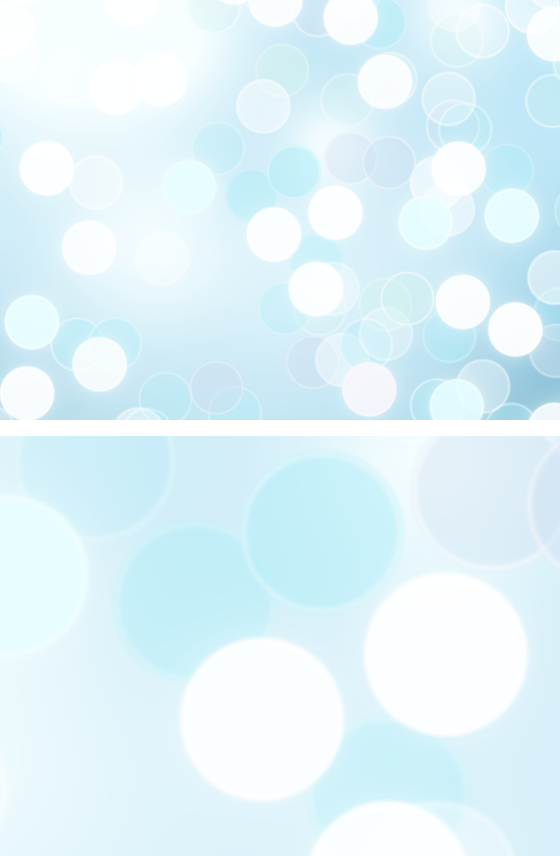
Top: the whole. Bottom: its middle third, enlarged.
A Shadertoy shader for this background:

```glsl
// Pale blue bokeh: equal-sized soft discs over a glowing sky gradient.
// Discs are scattered by jittered cells, first sheer rimmed ones, then solid
// near-white ones; broad gaussian glows and layered sines light the backdrop.

const float RADIUS = 0.065;        // disc radius, in canvas heights
const float SOFT_EDGE = 0.0032;    // blur of a disc outline
const float RIM_WIDTH = 0.0030;
const float RIM_STRENGTH = 0.50;
const float HALO_SIZE = 0.016;
const float HALO_STRENGTH = 0.30;
const float SHEER_CELL = 0.160;
const float SOLID_CELL = 0.172;
const float SOLID_CHANCE = 0.58;

const vec3 SKY = vec3(0.755, 0.900, 0.960);
const vec3 DEEP = vec3(0.480, 0.715, 0.815);
const vec3 CYAN = vec3(0.560, 0.850, 0.965);
const vec3 GLOW = vec3(0.965, 0.995, 1.000);

const vec3 WHITE = vec3(1.000, 1.000, 1.000);
const vec3 ICE = vec3(0.910, 0.995, 1.000);
const vec3 BLUSH = vec3(0.965, 0.965, 0.990);
const vec3 CREAM = vec3(1.000, 0.995, 0.870);
const vec3 AQUA = vec3(0.690, 0.930, 0.970);
const vec3 LILAC = vec3(0.810, 0.880, 0.945);
const vec3 MINT = vec3(0.830, 0.950, 0.935);

vec3 hash3(vec2 cell, float seed) {
    vec3 q = fract(vec3(cell, seed) * vec3(0.1031, 0.1030, 0.0973) + 0.137);
    q += dot(q, q.yxz + 33.33);
    return fract((q.xxy + q.yzz) * q.zyx);
}

float glowAt(vec2 p, vec2 center, float size) {
    vec2 d = (p - center) / size;
    return exp(-dot(d, d));
}

vec3 backdrop(vec2 p, float aspect) {
    vec2 uv = p / vec2(aspect, 1.0);

    // Darker right side and lower corners
    float right = smoothstep(0.72, 1.05, uv.x);
    float low = 1.0 - smoothstep(0.0, 0.45, uv.y);
    float side = abs(uv.x * 2.0 - 1.0);
    float shade = 0.50 * right + low * mix(0.06, 0.60, side * side);
    vec3 col = mix(SKY, mix(DEEP, CYAN, smoothstep(0.0, 0.85, uv.y)), min(shade, 0.95));

    // Broad pools of light
    float light = 1.05 * glowAt(p, vec2(0.08 * aspect, 0.92), 0.30);
    light += 0.65 * glowAt(p, vec2(0.32 * aspect, 0.90), 0.19);
    light += 0.75 * glowAt(p, vec2(0.27 * aspect, 0.43), 0.22);
    light += 0.85 * glowAt(p, vec2(0.59 * aspect, 0.66), 0.12);
    light += 0.90 * glowAt(p, vec2(0.82 * aspect, 0.97), 0.14);
    light += 0.38 * glowAt(p, vec2(0.57 * aspect, 0.26), 0.26);

    // Slow uneven haze
    float haze = sin(p.x * 5.3 + 1.7 * sin(p.y * 4.1)) + sin(p.y * 6.7 - p.x * 3.1 + 1.0);
    light += 0.12 + 0.08 * haze;
    return mix(col, GLOW, clamp(light, 0.0, 1.0));
}

vec3 sheerTint(float pick) {
    vec3 tint = mix(AQUA, LILAC, step(0.38, pick));
    tint = mix(tint, MINT, step(0.52, pick));
    return mix(tint, WHITE, step(0.68, pick));
}

vec3 solidTint(float pick) {
    vec3 tint = mix(WHITE, ICE, step(0.58, pick));
    tint = mix(tint, BLUSH, step(0.82, pick));
    return mix(tint, CREAM, step(0.95, pick));
}

// Paints one scattered layer; neighbours are visited in a fixed row order
vec3 addDiscs(vec3 col, vec2 p, float aspect, float size, float seed, bool solid) {
    vec2 home = floor(p / size);
    float aa = max(SOFT_EDGE, 0.8 / iResolution.y);
    for (int j = -1; j <= 1; j++) {
        for (int i = -1; i <= 1; i++) {
            vec2 cell = home + vec2(i, j);
            vec3 place = hash3(cell + 17.0, seed);
            vec3 look = hash3(cell + 59.0, seed + 7.0);
            vec2 center = (cell + 0.5 + 0.84 * (place.xy - 0.5)) * size;

            // Sheer discs crowd towards the right and the bottom
            float crowd = center.x / aspect + 0.5 * (1.0 - center.y);
            float chance = solid ? SOLID_CHANCE : mix(0.30, 0.75, smoothstep(0.2, 1.1, crowd));
            if (place.z > chance) continue;

            vec2 offset = p - center;
            float dist = length(offset) - RADIUS;
            float body = 1.0 - smoothstep(-aa, aa, dist);
            if (solid) {
                float halo = HALO_STRENGTH * exp(-max(dist, 0.0) / HALO_SIZE);
                halo *= 1.0 - smoothstep(0.03, 0.08, dist);
                col = mix(col, GLOW, halo * (1.0 - body));
                float lift = 0.02 * offset.y / RADIUS;
                col = mix(col, solidTint(look.x), body * (mix(0.82, 0.98, look.y) + lift));
            } else {
                col = mix(col, sheerTint(look.x), body * mix(0.25, 0.55, look.y));
            }
            float rim = exp(-pow((dist + RIM_WIDTH) / RIM_WIDTH, 2.0));
            col = mix(col, WHITE, rim * RIM_STRENGTH * mix(0.4, 1.0, look.z));
        }
    }
    return col;
}

void mainImage(out vec4 fragColor, in vec2 fragCoord) {
    vec2 p = fragCoord / iResolution.y;
    float aspect = iResolution.x / iResolution.y;
    vec3 col = backdrop(p, aspect);
    col = addDiscs(col, p, aspect, SHEER_CELL, 3.0, false);
    col = addDiscs(col, p + 0.07, aspect, SHEER_CELL, 21.0, false);
    col = addDiscs(col, p, aspect, SOLID_CELL, 42.0, true);
    fragColor = vec4(clamp(col, 0.0, 1.0), 1.0);
}
```
